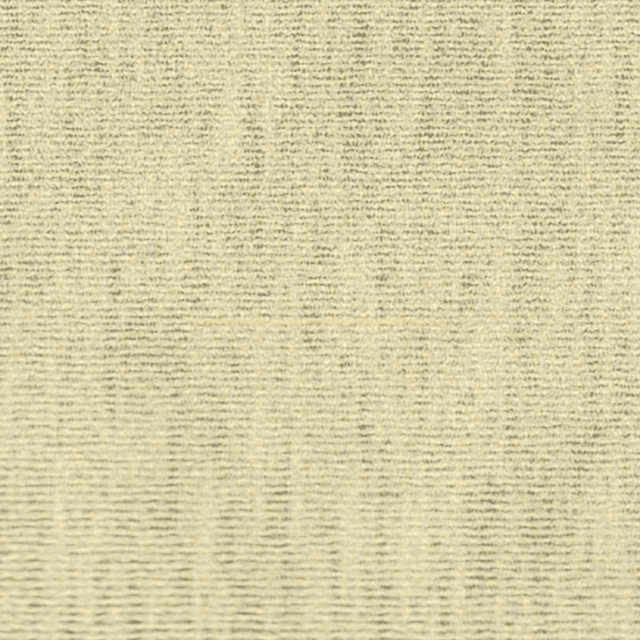
Reproduce this texture procedurally as a WebGL 2 fragment shader.

```glsl
#version 300 es
precision highp float;
// Pale woven cloth: fine horizontal threads separated by uneven dark gaps.
// Gradient noise bends the rows, varies the gaps in vertical bands and adds
// fibre grain; the weave softens and widens a little toward the lower edge.

#define ROWS 82.0          // threads from bottom to top
#define ROW_SPREAD 10.0    // extra threads packed toward the top
#define COLUMNS 124.0      // gap dashes from left to right
#define GAP_WIDTH 0.27     // share of a row
#define GAP_DEPTH 0.50
#define BAND_STRENGTH 0.95
#define ROW_WOBBLE 0.32    // in rows
#define GRAIN 0.50
#define BASE_TONE 0.775

uniform vec2 u_resolution;
out vec4 outColor;

const float TAU = 6.2831853;
const vec3 GAP_COLOR = vec3(0.58, 0.555, 0.425);
const vec3 THREAD_COLOR = vec3(0.825, 0.792, 0.64);
const vec3 LIT_COLOR = vec3(0.975, 0.935, 0.78);
const vec3 SLUB_COLOR = vec3(0.93, 0.87, 0.66);

float hash(vec2 cell) {
  uvec2 q = uvec2(ivec2(cell)) * uvec2(1597334677u, 3812015801u);
  uint n = (q.x ^ q.y) * 1597334677u;
  n = (n ^ (n >> 15)) * 2246822519u;
  return float((n ^ (n >> 13)) >> 8) / 16777216.0;
}

float cornerSlope(vec2 cell, vec2 offset) {
  float angle = TAU * hash(cell);
  return dot(vec2(cos(angle), sin(angle)), offset);
}

// Gradient noise, roughly -0.7 to 0.7
float noise(vec2 p) {
  vec2 i = floor(p), f = p - i;
  vec2 s = f * f * f * (f * (f * 6.0 - 15.0) + 10.0);
  vec2 e = vec2(1.0, 0.0);
  float low = mix(cornerSlope(i, f), cornerSlope(i + e.xy, f - e.xy), s.x);
  float high = mix(cornerSlope(i + e.yx, f - e.yx), cornerSlope(i + e.xx, f - e.xx), s.x);
  return mix(low, high, s.y);
}

// Darker and paler stretches running along the vertical threads
float verticalBands(vec2 p) {
  float bands = noise(p * vec2(31.0, 3.1) + 3.0) + 0.4 * noise(p * vec2(9.0, 1.7) + 31.0)
              + 0.9 * noise(p * vec2(66.0, 8.0) + 57.0);
  return clamp(1.0 + BAND_STRENGTH * bands, 0.3, 1.9);
}

// Soft thick thread: "along" runs from start to end, "across" is its offset
float slub(float along, float across, float start, float end, float width) {
  float ends = smoothstep(start, start + 0.04, along) * (1.0 - smoothstep(end - 0.12, end, along));
  return ends * exp(-across * across / (width * width));
}

void main() {
  vec2 p = gl_FragCoord.xy / u_resolution;
  float crispness = smoothstep(-0.2, 0.75, p.y + 0.35 * (p.x - 0.5));

  // Rows, bent slightly so that no thread is perfectly straight
  float bend = noise(p * vec2(11.0, 24.0)) + 0.6 * noise(p * vec2(48.0, 70.0) + 13.0)
             + 0.9 * crispness * noise(p * vec2(115.0, 90.0) + 71.0);
  float y = p.y * (ROWS + ROW_SPREAD * (p.y - 1.0)) + ROW_WOBBLE * bend;
  float row = floor(y + 0.5);
  float gapOffset = y - row;

  // Mostly continuous gaps, beaded by the vertical threads and uneven in depth
  float gap = exp(-gapOffset * gapOffset / (GAP_WIDTH * GAP_WIDTH));
  float dashPhase = p.x * COLUMNS + 0.5 * mod(row, 2.0) + 1.1 * noise(p * vec2(42.0, 60.0) + 7.0);
  float dash = 0.76 + 0.24 * crispness * cos(TAU * dashPhase);
  float streak = 1.0 + 0.8 * noise(vec2(p.x * 36.0, row * 7.37))
               + 0.7 * crispness * noise(vec2(p.x * 95.0, row * 5.61 + 40.0));
  float depth = GAP_DEPTH * verticalBands(p);

  // Fibre grain, stretched sideways where the weave is soft
  float fineGrain = noise(p * vec2(205.0, 190.0) + 91.0);
  float softGrain = noise(p * vec2(70.0, 160.0) + 43.0);
  float grain = mix(0.25 * fineGrain + 0.6 * softGrain, fineGrain + 0.5 * softGrain, crispness);

  float tone = BASE_TONE + GRAIN * grain - depth * gap * dash * streak;
  tone += 0.06 * sin(TAU * gapOffset) + 0.08 * noise(p * vec2(5.0, 4.0) + 19.0);

  // Thick threads lying over the weave
  float thick = slub(p.x, p.y - 0.497 - 0.004 * noise(p * vec2(14.0, 1.0)), 0.28, 0.74, 0.0045);
  thick = max(thick, 0.6 * slub(p.y, p.x - 0.64, 0.36, 0.51, 0.005));

  vec3 color = mix(GAP_COLOR, THREAD_COLOR, clamp(tone * 2.0, 0.0, 1.0));
  color = mix(color, LIT_COLOR, clamp(tone * 2.0 - 1.0, 0.0, 1.0));
  color += vec3(0.02, 0.01, -0.04) * noise(p * vec2(70.0, 60.0) + 5.0);
  color = mix(color, SLUB_COLOR + 0.06 * grain, 0.7 * thick);
  outColor = vec4(color, 1.0);
}
```
